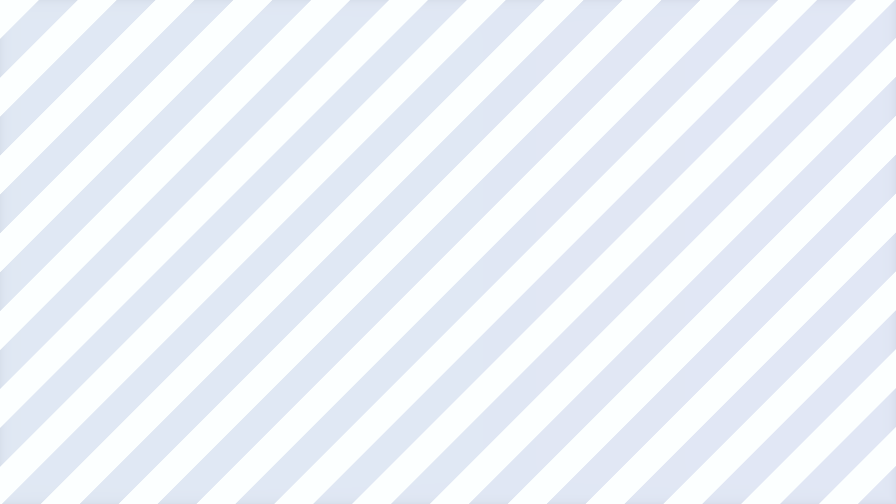
Reproduce this pattern procedurally as a Shadertoy shader.

```glsl
const vec3 WHITE = vec3(0.99, 1.0, 1.0);
const vec3 BLUE_LEFT = vec3(0.878, 0.910, 0.955);
const vec3 BLUE_RIGHT = vec3(0.882, 0.906, 0.960);
const float PERIOD = 0.1544;     // stripe repeat along an edge, in canvas heights
const float EDGE_WIDTH = 0.008;  // reach of the border shading
const float EDGE_SHADE = 0.035;

// Coverage of the first half of each period, smoothed over one pixel
float stripeMask(float position, float period, float pixel) {
    float phase = fract(position / period);
    float dist = (0.25 - abs(fract(phase + 0.25) - 0.5 + 0.0)) * period;
    return smoothstep(-0.5 * pixel, 0.5 * pixel, -dist);
}

// One at the canvas border, fading to zero inside
float borderFade(vec2 p, vec2 size, float width) {
    vec2 inset = min(p, size - p);
    return exp(-min(inset.x, inset.y) / width);
}

void mainImage(out vec4 fragColor, in vec2 fragCoord) {
    vec2 p = fragCoord / iResolution.y;
    vec2 size = vec2(iResolution.x / iResolution.y, 1.0);

    // Diagonal bands measured from the upper left corner
    float diagonal = p.x + 1.0 - p.y;
    float pixel = 1.414 / iResolution.y;
    float blueMask = 1.0 - stripeMask(diagonal - 0.5 * PERIOD, PERIOD, pixel);

    // Slight drift of the blue, with a soft darker border
    vec3 blue = mix(BLUE_LEFT, BLUE_RIGHT, p.x / size.x);
    blue -= EDGE_SHADE * borderFade(p, size, EDGE_WIDTH);

    fragColor = vec4(mix(WHITE, blue, blueMask), 1.0);
}
```
